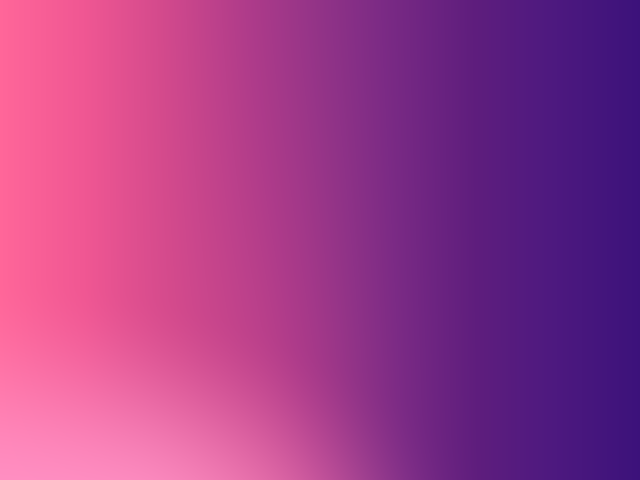
Reproduce this background procedurally as a WebGL 2 fragment shader.

```glsl
#version 300 es
precision highp float;
// Soft pink-to-indigo horizontal gradient with a pale pink glow at the lower left.

#define BEND 0.11          // rightward drift of the middle tones near the bottom
#define BEND_CENTER 0.45
#define BEND_WIDTH 0.17
#define GLOW_TOP 0.58      // depth at which the glow begins on the left edge
#define GLOW_CURVE 0.60
#define GLOW_SOFTNESS 0.50
#define GLOW_COLOR vec3(1.0, 0.57, 0.77)

uniform vec2 u_resolution;
out vec4 fragColor;

const int STOPS = 9;
const float stopAt[STOPS] = float[](0.0, 0.13, 0.25, 0.39, 0.50, 0.60, 0.74, 0.85, 1.0);
const vec3 stopColor[STOPS] = vec3[](
    vec3(1.00, 0.40, 0.60), vec3(0.94, 0.34, 0.575), vec3(0.83, 0.29, 0.55),
    vec3(0.68, 0.23, 0.54), vec3(0.57, 0.20, 0.53), vec3(0.48, 0.165, 0.52),
    vec3(0.37, 0.115, 0.49), vec3(0.31, 0.10, 0.50), vec3(0.235, 0.07, 0.48));

// Piecewise blend through the colour stops
vec3 palette(float t) {
    vec3 color = stopColor[0];
    for (int i = 1; i < STOPS; i++) {
        float blend = clamp((t - stopAt[i - 1]) / (stopAt[i] - stopAt[i - 1]), 0.0, 1.0);
        color = mix(color, stopColor[i], blend);
    }
    return color;
}

// Glow that rises from the bottom and fades toward the right
float cornerGlow(float x, float depth) {
    float start = GLOW_TOP + GLOW_CURVE * x * x;
    float rise = smoothstep(start, start + GLOW_SOFTNESS, depth);
    return rise * (1.0 - smoothstep(0.2, 0.8, x));
}

void main() {
    vec2 uv = gl_FragCoord.xy / u_resolution;
    float depth = 1.0 - uv.y;

    // Bend the middle of the gradient
    float offset = (uv.x - BEND_CENTER) / BEND_WIDTH;
    float shift = BEND * pow(depth, 1.3) * exp(-offset * offset);

    vec3 color = palette(uv.x - shift);
    color = mix(color, GLOW_COLOR, cornerGlow(uv.x, depth));
    fragColor = vec4(color, 1.0);
}
```
